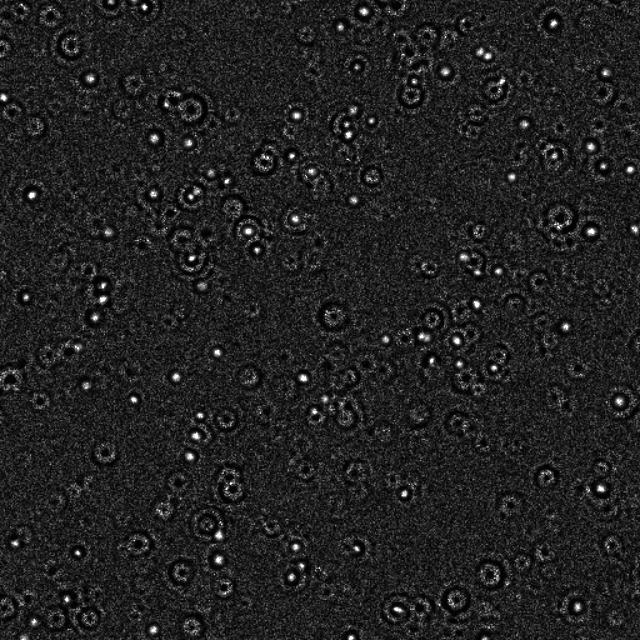
Write a three.js fragment shader that draws this texture.

```glsl
// Defocused particles in a grainy dark field: each one is a damped ring wave
// that raises or lowers the strength of a fine Gaussian speckle. Some also have
// a bright solid core. Particles are scattered by jittered grids of four sizes.

#define GRAIN 512.0       // speckle cells across the canvas
#define SPECKLE 0.155     // spread of the speckle brightness
#define DENSITY 0.36      // mean share of grid cells holding a particle
#define CLUSTERING 0.20   // how unevenly the particles are spread
#define RING_GAIN 2.5     // contrast of the strongest rings
#define CORE_SHARE 0.17   // share of particles with a bright core
#define CORE_SIZE 0.0052  // core radius in canvas units
#define DARKEST 0.12      // speckle left inside dark rings
#define LAYERS 4

const float TAU = 6.28319;
varying vec2 vUv;

vec2 hash2(vec2 p) {
  vec3 q = fract(p.xyx * vec3(0.1031, 0.1030, 0.0973));
  q += dot(q, q.yzx + 33.33);
  return fract((q.xx + q.yz) * q.zy);
}

// Size of one Gaussian sample (Box-Muller)
float gaussian(vec2 cell) {
  vec2 h = hash2(cell + 17.0);
  return sqrt(-2.0 * log(max(h.x, 0.0005))) * abs(cos(TAU * h.y));
}

// Speckle blended between cell centres
float speckle(vec2 uv) {
  vec2 p = uv * GRAIN - 0.5;
  vec2 cell = floor(p), f = p - cell;
  float low = mix(gaussian(cell), gaussian(cell + vec2(1.0, 0.0)), f.x);
  float high = mix(gaussian(cell + vec2(0.0, 1.0)), gaussian(cell + 1.0), f.x);
  return mix(low, high, f.y);
}

// Layered sines: slow variation of the particle density
float densityAt(vec2 p) {
  float waves = sin(11.0 * p.x + 3.0 * sin(7.0 * p.y) + 1.0)
              + sin(13.0 * p.y - 8.0 * p.x + 2.0);
  return DENSITY + 0.5 * CLUSTERING * waves;
}

// x: ring wave, y: bright core; d is the offset from the centre
vec2 particle(vec2 d, float cellSize, vec2 seed) {
  vec2 look = hash2(seed + 41.3);
  vec2 kind = hash2(seed + 87.9);
  vec2 shape = hash2(seed + 133.1);
  float hasCore = step(1.0 - CORE_SHARE, kind.x);
  float r = length(d);

  // Rings, brighter on one side and tighter outwards
  float reach = cellSize * mix(0.27, 0.43, shape.x);
  float spacing = mix(0.017, 0.027, shape.y);
  float start = mix(0.5 * TAU + 1.6 * (kind.y - 0.5), 0.0, hasCore);
  float wave = cos(TAU * r / spacing * (1.0 + 6.0 * r) - start);
  vec2 side = vec2(cos(TAU * look.y), sin(TAU * look.y));
  float lopsided = 1.0 + 0.55 * dot(d, side) / (r + 0.004);
  float strength = mix(0.22, 1.0, max(look.x * look.x * look.x, 0.5 * hasCore));
  float ring = RING_GAIN * strength * lopsided * wave * exp(-r * r / (reach * reach));

  // Core, slightly stretched along one direction
  vec2 e = d + side * dot(d, side) * 0.6 * (kind.y - 0.3);
  float size = CORE_SIZE * mix(0.65, 1.25, look.x);
  float core = hasCore * mix(0.5, 1.3, kind.y) * exp(-dot(e, e) / (size * size));
  return vec2(ring, core);
}

// Sum of the particles near this point in every grid
vec2 particleField(vec2 uv) {
  vec2 total = vec2(0.0);
  for (int layer = 0; layer < LAYERS; layer++) {
    float count = 14.0 + 3.0 * float(layer);
    vec2 p = uv * count;
    for (int j = -1; j <= 1; j++) {
      for (int i = -1; i <= 1; i++) {
        vec2 cell = floor(p) + vec2(float(i), float(j));
        vec2 seed = cell + 61.7 * float(layer + 1);
        float present = step(hash2(seed + 9.2).x, densityAt(cell / count));
        vec2 d = (p - cell - hash2(seed)) / count;
        total += present * particle(d, 1.0 / count, seed);
      }
    }
  }
  return total;
}

void main() {
  vec2 field = particleField(vUv);

  // Broken texture along the rings
  vec2 m = vUv * 270.0;
  float mottle = 0.85 + 0.3 * sin(m.x + 2.0 * sin(0.7 * m.y)) * sin(m.y + 1.5 * sin(0.6 * m.x));

  float grain = speckle(vUv);
  float gain = max(DARKEST, 1.0 + field.x * mottle);
  float light = SPECKLE * gain * grain + field.y * (0.75 + 0.2 * grain);
  gl_FragColor = vec4(vec3(clamp(light, 0.0, 1.0)), 1.0);
}
```
